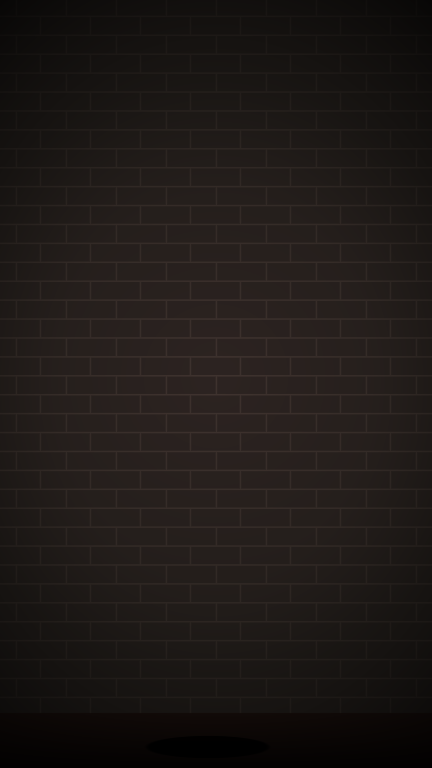
A WebGL 2 fragment shader for this background:

```glsl
#version 300 es
precision highp float;

// A dim brick wall with thin mortar joints above a narrow dark floor.
// A warm round glow lights the wall, an oval vignette darkens its rim,
// and a flat oval shadow lies on the floor. Lengths are in canvas widths.

uniform vec2 u_resolution;
out vec4 fragColor;

const vec3 WALL = vec3(0.125, 0.108, 0.096);
const vec3 GLOW = vec3(0.050, 0.031, 0.034);
const vec3 MORTAR = vec3(0.076, 0.063, 0.056);
const vec3 FLOOR_BACK = vec3(0.068, 0.040, 0.031);
const vec3 FLOOR_FRONT = vec3(0.012, 0.006, 0.005);

const vec2 BRICK = vec2(0.11574, 0.04379);
const float JOINT_WIDTH = 0.0035;
const float FLOOR_HEIGHT = 0.0716;

// Soft stripe of the given width around distance zero.
float stripe(float dist, float width, float pixel) {
    return clamp((0.5 * (width + pixel) - dist) / pixel, 0.0, 1.0)
         * min(1.0, width / pixel);
}

// Distance to the nearest multiple of a period.
float repeatDistance(float x, float period) {
    return abs(fract(x / period + 0.5) - 0.5) * period;
}

// Joints of a running bond; y is measured down from the first course line.
float mortarMask(vec2 p, vec2 brick, float shift, float width, float pixel) {
    float course = floor(p.y / brick.y);
    float offset = shift * (1.0 - mod(course, 2.0));
    float bed = stripe(repeatDistance(p.y, brick.y), width, pixel);
    float head = stripe(repeatDistance(p.x - offset, brick.x), width, pixel);
    return max(bed, 0.9 * head);
}

// Brightness factor falling towards the rim of the canvas.
float vignette(vec2 uv, vec2 stretch, float start, float strength) {
    float d = length((uv - 0.5) * stretch);
    float t = clamp((d - start) / (1.0 - start), 0.0, 1.0);
    return 1.0 - strength * pow(t, 1.4);
}

// Coverage of an axis-aligned ellipse with a soft rim.
float ellipseMask(vec2 p, vec2 center, vec2 radii, float softness) {
    float d = length((p - center) / radii);
    return 1.0 - smoothstep(1.0 - softness, 1.0 + softness, d);
}

void main() {
    vec2 uv = gl_FragCoord.xy / u_resolution;
    float pixel = 1.0 / u_resolution.x;
    float height = u_resolution.y * pixel;
    vec2 p = vec2(uv.x, uv.y * height);

    // Wall with its warm glow
    float glow = max(0.0, 1.0 - length(p - vec2(0.5, 0.51 * height)) / 0.68);
    vec3 color = WALL + GLOW * glow;

    // Mortar joints, counted from the top
    vec2 bond = vec2(p.x - 0.501, height - p.y - 0.0379);
    float joints = mortarMask(bond, BRICK, 0.0556, JOINT_WIDTH, pixel);
    color += MORTAR * joints * mix(0.6, 1.0, glow);
    color *= vignette(uv, vec2(1.15, 1.6), 0.4, 0.78);

    // Floor strip and its oval shadow
    vec3 ground = mix(FLOOR_FRONT, FLOOR_BACK, clamp(uv.y / FLOOR_HEIGHT, 0.0, 1.0));
    ground *= 1.0 - 1.6 * pow(abs(uv.x - 0.5), 2.0);
    ground *= 1.0 - 0.95 * ellipseMask(uv, vec2(0.481, 0.0273), vec2(0.142, 0.0145), 0.05);
    float edge = 0.7 / u_resolution.y;
    float wallMask = smoothstep(FLOOR_HEIGHT - edge, FLOOR_HEIGHT + edge, uv.y);

    fragColor = vec4(mix(ground, color, wallMask), 1.0);
}
```
